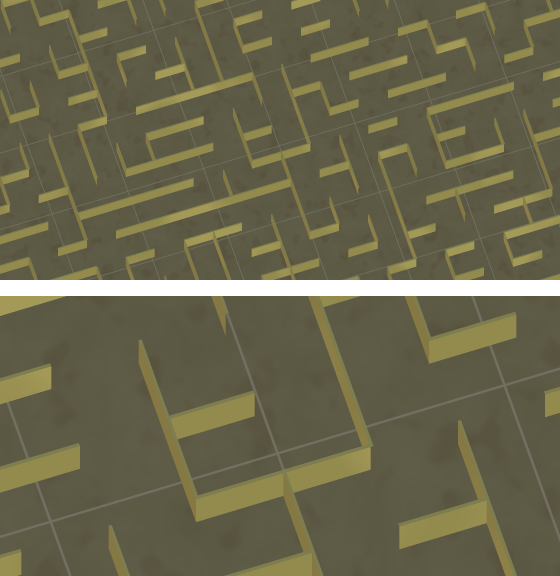
Top, the full canvas; bottom, a detail of the centre.
Write a WebGL 1 fragment shader that draws this pattern.

```glsl
precision highp float;
uniform vec2 u_resolution;

float hash(vec2 p) {
  p = fract(p * vec2(0.1731, 0.2397) + 0.31);
  p += dot(p, p.yx + 27.13);
  return fract((p.x + p.y) * p.x * 13.7);
}

vec2 gradient(vec2 cell) {
  float angle = 6.2832 * hash(cell + 61.0);
  return vec2(cos(angle), sin(angle));
}

float noise(vec2 p) {
  vec2 i = floor(p), f = fract(p);
  vec2 s = f * f * f * (f * (f * 6.0 - 15.0) + 10.0);
  vec2 e = vec2(1.0, 0.0);
  float low = mix(dot(gradient(i), f), dot(gradient(i + e), f - e), s.x);
  float high = mix(dot(gradient(i + e.yx), f - e.yx), dot(gradient(i + 1.0), f - 1.0), s.x);
  return mix(low, high, s.y);
}

// Every post sends one wall to a random neighbour: 0 right, 1 left, 2 up, 3 down
float heading(vec2 post) {
  return floor(4.0 * hash(post + 17.0));
}

bool wallAlongX(vec2 post) {
  return heading(post) == 0.0 || heading(post + vec2(1.0, 0.0)) == 1.0;
}

bool wallAlongY(vec2 post) {
  return heading(post) == 2.0 || heading(post + vec2(0.0, 1.0)) == 3.0;
}

// Screen position to maze cells on the tilted, turned floor
vec2 toCells(vec2 p) {
  vec2 g = (p - vec2(0.727, 0.398)) / vec2(1.0, 0.913);
  float c = cos(0.318), s = sin(0.318);
  return vec2(c * g.x + s * g.y, c * g.y - s * g.x) / 0.1094;
}

vec3 shade(vec2 p, vec3 ground, float glow) {
  vec2 floorPos = toCells(p);
  vec2 rise = 0.27 * vec2(sin(0.318), cos(0.318));
  vec2 q = floorPos + 0.5;

  // Thin wall tops
  vec2 top = q - rise;
  vec2 topEdge = fract(top);
  if ((topEdge.y < 0.04 && wallAlongX(floor(top))) ||
      (topEdge.x < 0.035 && wallAlongY(floor(top)))) {
    return vec3(0.49, 0.49, 0.31);
  }

  // Faces, where the higher hit is nearer to the eye
  vec2 h = fract(q) / rise;
  bool hitX = h.y < 1.0 && wallAlongX(floor(vec2(q.x - rise.x * h.y, q.y)));
  bool hitY = h.x < 1.0 && wallAlongY(floor(vec2(q.x, q.y - rise.y * h.x)));
  if (hitX && (!hitY || h.y > h.x)) {
    return mix(vec3(0.575, 0.545, 0.305), vec3(0.645, 0.605, 0.345), glow);
  }
  if (hitY) return vec3(0.52, 0.47, 0.26) * (1.0 + 0.08 * glow);

  // Floor with fine tile joints
  vec2 joint = abs(fract(floorPos / 2.6 + 0.5) - 0.5) * 2.6;
  float line = 1.0 - smoothstep(0.008, 0.02, min(joint.x, joint.y));
  return mix(ground, vec3(0.47, 0.47, 0.42), 0.75 * line);
}

void main() {
  vec2 p = gl_FragCoord.xy / u_resolution.y;

  // Mottled floor with faint brown stains
  float mottle = noise(p * 9.0) + 0.6 * noise(p * 23.0 + 5.0) + 0.4 * noise(p * 60.0);
  float stain = smoothstep(0.15, 0.5, noise(p * 17.0 + 31.0) + 0.5 * noise(p * 41.0));
  vec3 ground = vec3(0.363, 0.352, 0.272) + 0.016 * mottle;
  ground -= stain * vec3(0.014, 0.022, 0.022);
  float glow = smoothstep(0.0, 0.35, noise(p * 3.5 + 11.0) + 0.3 * noise(p * 12.0));

  // Supersampling smooths the edges
  vec3 color = vec3(0.0);
  for (int y = 0; y < 3; y++) {
    for (int x = 0; x < 3; x++) {
      vec2 offset = (vec2(float(x), float(y)) - 1.0) / 3.0;
      color += shade(p + offset / u_resolution.y, ground, glow);
    }
  }
  gl_FragColor = vec4(color / 9.0, 1.0);
}
```
